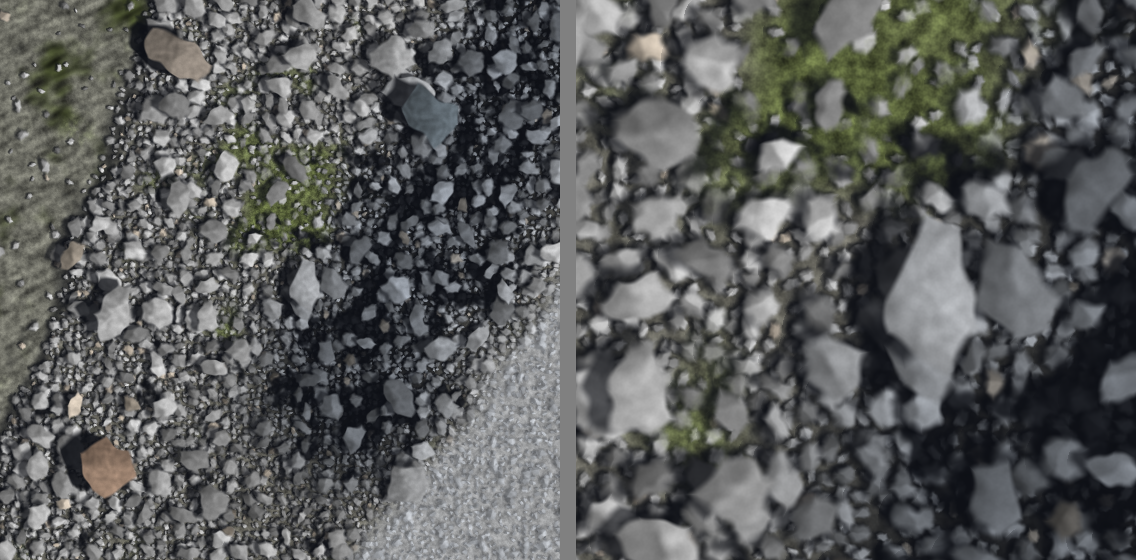
Left: the whole. Right: its middle third, enlarged.
Give the GLSL for this texture, as a Shadertoy shader.

```glsl
// Sunlit rubble between a grassy bank (upper left) and a pale gravel road (lower right).
// Layers of hashed, faceted stones go from fine to coarse, each casting a shadow;
// soft zone masks choose density, tone and ground colour.
#define SUN vec2(0.93, -0.37)
#define SHADOW vec3(0.03, 0.036, 0.053)
#define GRASS vec3(0.23, 0.26, 0.14)
#define BANK vec3(0.36, 0.36, 0.325)
#define ROAD vec3(0.56, 0.565, 0.57)
#define EARTH vec3(0.33, 0.325, 0.295)
#define SOFT 0.0034
#define FINEST_CELLS 90.0
#define LAYER_RATIO 0.6
#define GAMMA 0.84

vec2 hash2(vec2 p) {
    vec3 q = fract(p.xyx * vec3(0.1031, 0.1030, 0.0973));
    q += dot(q, q.yzx + 33.33);
    return fract((q.xx + q.yz) * q.zy);
}
vec2 dirOf(float a) { return vec2(cos(a), sin(a)); }
float corner(vec2 c, vec2 f, vec2 o) { return dot(dirOf(6.2832 * hash2(c + o).x), f - o); }

// Gradient noise, about -0.7 to 0.7
float noise(vec2 p) {
    vec2 c = floor(p), f = p - c, u = f * f * (3.0 - 2.0 * f);
    return mix(mix(corner(c, f, vec2(0, 0)), corner(c, f, vec2(1, 0)), u.x),
               mix(corner(c, f, vec2(0, 1)), corner(c, f, vec2(1, 1)), u.x), u.y);
}
float fbm(vec2 p) {
    float sum = 0.0, amp = 1.0;
    for (int i = 0; i < 4; i++) {
        sum += amp * noise(p);
        p = mat2(1.6, 1.2, -1.2, 1.6) * p + 17.0;
        amp *= 0.6;
    }
    return sum;
}
float blob(vec2 p, vec2 centre, float tightness) {
    vec2 q = p - centre;
    return exp(-tightness * dot(q, q));
}

// x: bank, y: road, z: shaded band, w: moss
vec4 zones(vec2 uv) {
    vec2 w = uv + 0.05 * vec2(noise(uv * 7.0), noise(uv * 7.0 + 31.0));
    float bank = smoothstep(-0.02, 0.025, dot(w - vec2(0.165, 0.66), vec2(-0.947, 0.32)));
    float road = smoothstep(-0.025, 0.035, dot(w - vec2(0.82, 0.25), vec2(0.815, -0.58)));
    vec2 a = vec2(0.97, 0.93), ab = vec2(0.62, 0.3) - a;
    float t = clamp(dot(w - a, ab) / dot(ab, ab), 0.0, 1.0);
    float shade = (1.0 - road) * (1.0 - smoothstep(0.04, 0.25, length(w - a - t * ab)));
    float moss = smoothstep(0.12, 0.5, 0.5 * blob(w, vec2(0.5, 0.67), 40.0) + 0.5 * noise(uv * 11.0));
    return vec4(bank, road, shade, moss * (1.0 - road) * (1.0 - shade));
}

// Stretched disc cut by hashed planes
float stoneDist(vec2 p, float r, vec2 id) {
    vec2 h = hash2(id + 5.0), ax = dirOf(6.2832 * h.x);
    p = vec2(dot(p, ax), dot(p, vec2(-ax.y, ax.x)) * (1.0 + 0.8 * h.y));
    float d = length(p) - r;
    for (int i = 0; i < 6; i++) {
        vec2 k = hash2(id + float(i) * 7.0 + 60.0);
        d = max(d, dot(p, dirOf((float(i) + 0.7 * k.x) * 1.0472)) - r * mix(0.6, 1.0, k.y));
    }
    return d;
}

void addStone(inout vec3 col, vec2 p, float r, vec2 id, vec3 tint, float darkness) {
    if (length(p) > 1.7 * r) return;
    p += 0.2 * r * vec2(noise(p * 1.8 / r + id), noise(p * 1.8 / r - id));
    float e = min(SOFT, 0.35 * r);
    float shadowDist = stoneDist(p + SUN * r * 0.48, r * 1.05, id);
    col = mix(col, SHADOW, darkness * (1.0 - smoothstep(-e, 2.0 * e, shadowDist)));
    // Ridge splits the stone into a bright and a dull face
    vec2 h = hash2(id + 11.0);
    float ridge = dot(p, dirOf(2.6 * h.x - 1.7)) / r + 0.5 * (h.y - 0.2);
    float light = 0.80 + 0.14 * dot(p, SUN) / r + 0.22 * smoothstep(-0.15, 0.15, ridge);
    light += 0.2 * noise(p * 95.0 + id) + 0.14 * noise(p * 38.0 + id);
    col = mix(col, tint * light, 1.0 - smoothstep(-e, e, stoneDist(p, r, id)));
}

void scatter(inout vec3 col, vec2 uv, float cells, float level) {
    for (int k = 0; k < 9; k++) {
        vec2 cell = floor(uv * cells) + vec2(k % 3 - 1, k / 3 - 1), id = cell + 101.0 * (level + 1.0);
        vec2 h = hash2(id), g = hash2(id + 23.0);
        vec2 centre = (cell + 0.2 + 0.6 * hash2(id + 41.0)) / cells;
        float r = mix(0.34, 0.62, g.y) / cells;
        if (length(uv - centre) > 1.7 * r) continue;
        vec4 z = zones(centre);
        float earth = blob(centre, vec2(0.56, 0.2), 28.0);
        float density = (1.0 - 0.21 * level) * (1.0 - 0.96 * z.x) * (1.0 - 0.65 * z.w);
        density *= (1.0 - z.y * min(1.0, 0.2 + 0.5 * level)) * (1.0 - 0.25 * earth * level);
        if (h.x > density) continue;
        float tone = mix(0.38, 0.75, g.x) * (1.0 - 0.3 * z.z) * (1.0 - 0.28 * earth);
        tone = mix(tone, 0.5 + 0.2 * g.x, z.y);
        vec3 tint = tone * mix(vec3(1.0), vec3(0.95, 1.0, 1.07), max(z.z, 0.5 * z.y));
        tint *= mix(vec3(1), vec3(1.08, 1.0, 0.9), step(0.96, h.y) * (1.0 - z.y));
        addStone(col, uv - centre, r, id, tint, mix(0.7, 0.22, z.y));
    }
}

void mainImage(out vec4 fragColor, in vec2 fragCoord) {
    vec2 uv = fragCoord / iResolution.xy;
    vec4 z = zones(uv);
    float rough = fbm(uv * 28.0), fine = fbm(uv * 85.0 + 9.0);
    // Ground: rubble bed, streaked bank with a dark rim, road
    float streak = noise(mat2(0.9, -0.45, 0.45, 0.9) * uv * vec2(28.0, 85.0));
    vec3 bank = BANK * (1.0 + 0.3 * rough + 0.55 * streak + 0.25 * fine);
    bank = mix(bank, GRASS * (0.7 + streak), smoothstep(0.05, 0.6, fbm(uv * 6.0 + 4.0)));
    vec3 col = mix(EARTH * (1.0 + 0.4 * fine), SHADOW, 0.85 * z.z);
    col = mix(col, GRASS * (1.2 + 0.8 * fine), z.w);
    col = mix(mix(col, bank, z.x), SHADOW, 2.4 * z.x * (1.0 - z.x));
    col = mix(col, ROAD * (1.0 + 0.12 * rough + 0.18 * fine), z.y);
    // Stones from fine to coarse, with pools of shadow below the coarse ones
    for (int i = 0; i < 5; i++) {
        if (i == 2) {
            float pool = smoothstep(0.1, 0.4, fbm(uv * 13.0 + 50.0) - 0.26 + 0.56 * z.z);
            col = mix(col, SHADOW, 0.88 * pool * (1.0 - z.y) * (1.0 - 0.8 * z.x));
            col = mix(col, GRASS * (1.3 + fine), 0.6 * z.w * smoothstep(-0.2, 0.4, rough));
        }
        scatter(col, uv, FINEST_CELLS * pow(LAYER_RATIO, float(i)), float(i));
    }
    // Boulders: brown, rust, pale and slate
    addStone(col, uv - vec2(0.32, 0.90), 0.066, vec2(3, 8), vec3(0.50, 0.46, 0.42), 0.9);
    addStone(col, uv - vec2(0.19, 0.17), 0.070, vec2(14, 5), vec3(0.52, 0.42, 0.35), 0.9);
    addStone(col, uv - vec2(0.20, 0.44), 0.060, vec2(7, 21), vec3(0.62), 0.8);
    addStone(col, uv - vec2(0.77, 0.79), 0.070, vec2(9, 2), vec3(0.31, 0.35, 0.38), 0.85);
    fragColor = vec4(pow(clamp(col * (1.0 + 0.1 * fine), 0.0, 1.0), vec3(GAMMA)), 1.0);
}
```
